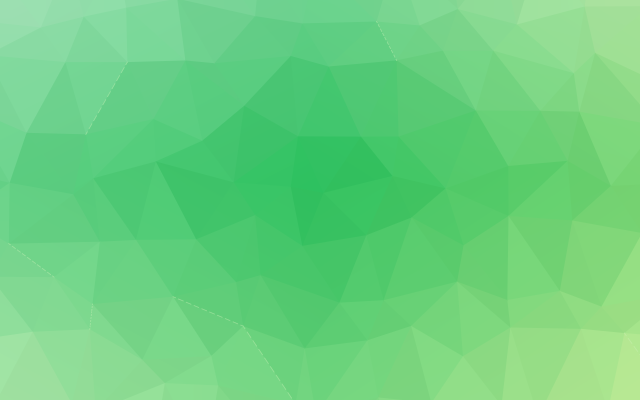
A Shadertoy shader for this background:

```glsl
// Low-poly green backdrop: triangular facets, deep at the centre and pale at the corners.

const float ROWS = 7.2;      // mesh rows over the canvas height
const float JITTER = 0.70;   // spread of each mesh vertex, in cells

const vec3 CORE   = vec3(0.15, 0.74, 0.35);
const vec3 LEFT   = vec3(0.60, 0.88, 0.68);
const vec3 RIGHT  = vec3(0.74, 0.91, 0.53);
const vec3 TOP    = vec3(0.66, 0.89, 0.74);
const vec3 BOTTOM = vec3(0.74, 0.92, 0.64);
const vec2 CENTRE = vec2(0.50, 0.55);

vec2 hash22(vec2 p) {
    vec3 q = fract(p.xyx * vec3(0.1031, 0.1030, 0.0973));
    q += dot(q, q.yzx + 33.33);
    return fract((q.xx + q.yz) * q.zy);
}

// Blend from low through CORE to high, with CORE at middle
vec3 threeStops(vec3 low, vec3 high, float middle, float t) {
    t = clamp(t, 0.0, 1.0);
    return t < middle ? mix(low, CORE, t / middle)
                      : mix(CORE, high, (t - middle) / (1.0 - middle));
}

// Average of a horizontal and a vertical gradient
vec3 gradient(vec2 uv) {
    vec3 across = threeStops(LEFT, RIGHT, CENTRE.x, uv.x);
    vec3 upward = threeStops(BOTTOM, TOP, CENTRE.y, uv.y);
    return 0.5 * (across + upward);
}

// Staggered, jittered mesh vertex
vec2 meshVertex(vec2 id) {
    float stagger = 0.5 * mod(id.y, 2.0);
    return id + vec2(stagger, 0.0) + JITTER * (hash22(id + 47.0) - 0.5);
}

float cross2(vec2 a, vec2 b) {
    return a.x * b.y - a.y * b.x;
}

// Signed distance to the line ab, positive on its right side
float lineDistance(vec2 p, vec2 a, vec2 b) {
    return -cross2(b - a, p - a) / max(length(b - a), 1e-4);
}

// Signed distance to the nearest side line, negative inside
float triangleDistance(vec2 p, vec2 a, vec2 b, vec2 c) {
    float winding = sign(cross2(b - a, c - a));
    float ab = winding * lineDistance(p, a, b);
    float bc = winding * lineDistance(p, b, c);
    float ca = winding * lineDistance(p, c, a);
    return max(ab, max(bc, ca));
}

// Fine dashed line from a to b
float dashedSeam(vec2 p, vec2 a, vec2 b, float pixel) {
    vec2 side = b - a;
    float t = clamp(dot(p - a, side) / dot(side, side), 0.0, 1.0);
    float dash = smoothstep(0.2, 0.4, abs(fract(t * 9.0) - 0.5) * 2.0);
    float width = max(pixel, 0.012);
    return dash * (1.0 - smoothstep(0.0, width, length(p - a - side * t)));
}

// Add one facet: colour weighted by coverage in rgb, coverage in a
void addFacet(inout vec4 paint, inout float seam, vec2 p, vec2 a, vec2 b, vec2 c,
              vec2 meshSize, float pixel) {
    float cover = clamp(0.5 - triangleDistance(p, a, b, c) / pixel, 0.0, 1.0);
    vec2 middle = (a + b + c) / 3.0;
    vec2 chance = hash22(floor(middle * 64.0));
    vec3 tint = gradient(mix(middle, p, 0.12) / meshSize);
    tint += 0.026 * (chance.x - 0.5);
    paint += cover * vec4(tint, 1.0);
    if (chance.y > 0.975) seam = max(seam, dashedSeam(p, a, b, pixel));
}

void mainImage(out vec4 fragColor, in vec2 fragCoord) {
    float pixel = ROWS / iResolution.y;
    vec2 p = fragCoord * pixel;
    vec2 meshSize = iResolution.xy * pixel;
    vec2 home = floor(p);

    vec4 paint = 0.001 * vec4(gradient(p / meshSize), 1.0);
    float seam = 0.0;

    // Split each nearby quad along its shorter diagonal
    for (int j = -1; j <= 1; j++) {
        for (int i = -1; i <= 1; i++) {
            vec2 id = home + vec2(i, j);
            vec2 a = meshVertex(id);
            vec2 b = meshVertex(id + vec2(1.0, 0.0));
            vec2 c = meshVertex(id + vec2(1.0, 1.0));
            vec2 d = meshVertex(id + vec2(0.0, 1.0));
            if (distance(a, c) < distance(b, d)) {
                addFacet(paint, seam, p, a, c, b, meshSize, pixel);
                addFacet(paint, seam, p, a, c, d, meshSize, pixel);
            } else {
                addFacet(paint, seam, p, b, d, a, meshSize, pixel);
                addFacet(paint, seam, p, b, d, c, meshSize, pixel);
            }
        }
    }

    vec3 colour = paint.rgb / paint.a;
    colour = mix(colour, vec3(0.80, 0.95, 0.72), 0.35 * seam);
    fragColor = vec4(colour, 1.0);
}
```
